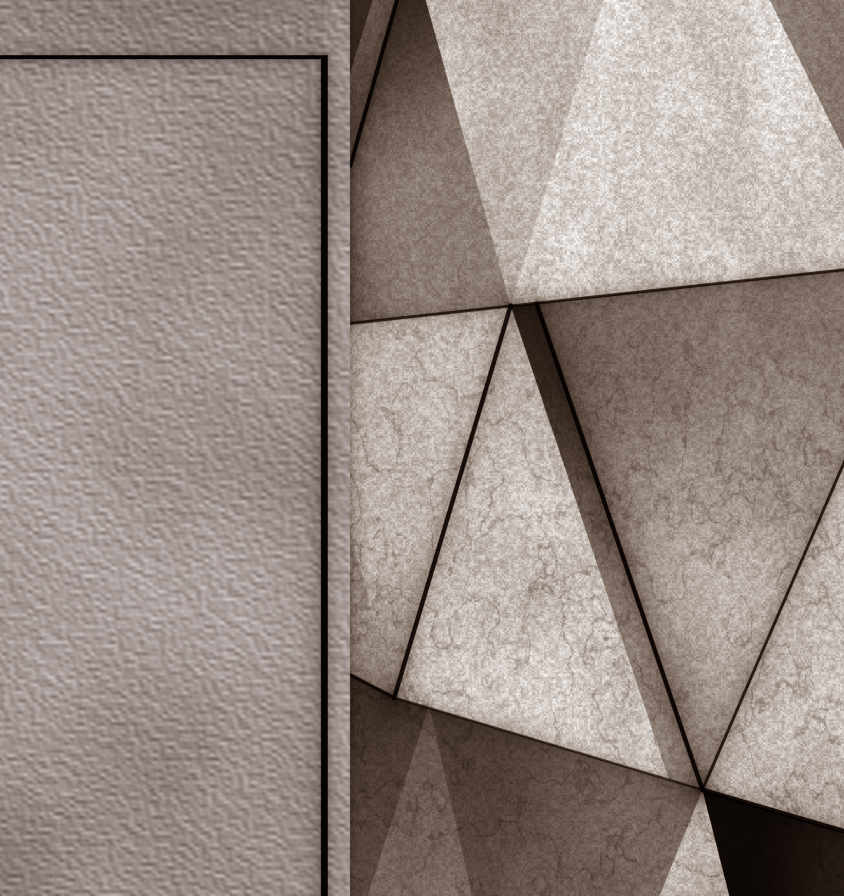
This texture is drawn by a Shadertoy shader. Its source:

```glsl
#define WALL_EDGE 0.3906
#define FRAME_CORNER vec2(0.362, 0.9362)
#define FRAME_HALF_WIDTH vec2(0.0038, 0.0022)
#define GRAIN_SCALE 230.0
#define WALL_GRAIN 0.17
#define STONE_GRAIN 0.11
#define STAIN 0.16
#define CRACK 0.10
#define SEPIA vec3(1.0, 1.19, 1.33)
#define WALL_TINT vec3(1.0, 1.17, 1.22)

// Shared corners of the faceted relief, in canvas heights
const vec2 HUB = vec2(0.570, 0.659);
const vec2 LOW_HUB = vec2(0.784, 0.1185);
const vec2 LEFT_FOOT = vec2(0.440, 0.2214);
const vec2 RIDGE_L = vec2(0.3906, 0.639);
const vec2 RIDGE_R = vec2(0.943, 0.699);
const vec2 FOOT_L = vec2(0.3906, 0.247);
const vec2 STRIP_TOP = vec2(0.599, 0.661);
const vec2 STRIP_FOOT = vec2(0.751, 0.117);
const vec2 RIGHT_RISE = vec2(0.943, 0.486);
const vec2 RIGHT_FOOT = vec2(0.943, 0.072);

float hash(vec2 p) {
    vec3 q = fract(p.xyx * 0.1031);
    q += dot(q, q.yzx + 33.33);
    return fract((q.x + q.y) * q.z);
}

float noise(vec2 p) {
    vec2 i = floor(p), f = fract(p);
    f = f * f * (3.0 - 2.0 * f);
    return mix(mix(hash(i), hash(i + vec2(1, 0)), f.x),
               mix(hash(i + vec2(0, 1)), hash(i + vec2(1, 1)), f.x), f.y);
}

float fbm(vec2 p) {
    float sum = 0.0, amp = 0.5;
    for (int i = 0; i < 5; i++) {
        sum += amp * noise(p);
        p = mat2(1.6, 1.2, -1.2, 1.6) * p + 7.3;
        amp *= 0.5;
    }
    return sum;
}

// Signed distance to a line, positive on the left of a -> b
float side(vec2 p, vec2 a, vec2 b) {
    vec2 d = normalize(b - a), q = p - a;
    return d.x * q.y - d.y * q.x;
}

float cover(float d) {
    float aa = 0.75 / iResolution.y;
    return smoothstep(-aa, aa, d);
}

float leftOf(vec2 p, vec2 a, vec2 b) { return cover(side(p, a, b)); }

// Dark joint with a soft shadow around it
float seam(vec2 p, vec2 a, vec2 b, float width, float depth) {
    vec2 q = p - a, d = b - a;
    float r = length(q - d * clamp(dot(q, d) / dot(d, d), 0.0, 1.0));
    return (1.0 - depth * cover(width - r)) * (1.0 - 0.3 * depth * exp(-r / 0.011));
}

float wallTone(vec2 p) {
    float tone = 0.57 + 0.09 * exp(-9.0 * dot(p - vec2(0.05, 0.64), p - vec2(0.05, 0.64)));
    tone += 0.05 * exp(-30.0 * dot(p - vec2(0.2, 0.27), p - vec2(0.2, 0.27)));
    tone += 0.14 * (fbm(p * 6.0) - 0.5);
    tone -= 0.07 * smoothstep(0.92, 1.0, p.y);
    tone += 0.05 * cover(p.x - FRAME_CORNER.x);
    // Embossed plaster lit from above
    vec2 g = p * vec2(0.75, 1.0) * GRAIN_SCALE;
    tone += WALL_GRAIN * (noise(g) - noise(g + vec2(0.35, 0.7)));
    // Recessed frame
    vec2 r = abs(p - FRAME_CORNER) - FRAME_HALF_WIDTH;
    float upright = max(r.x, p.y - FRAME_CORNER.y - FRAME_HALF_WIDTH.y);
    float rail = max(r.y, p.x - FRAME_CORNER.x - FRAME_HALF_WIDTH.x);
    float d = min(upright, rail);
    tone *= 1.0 - 0.22 * exp(-max(d, 0.0) / 0.009);
    return mix(tone, 0.025, cover(-d));
}

float reliefTone(vec2 p) {
    // Upper facets
    float tone = 0.85 - 0.12 * (1.0 - p.y);
    tone = mix(tone, 0.53, leftOf(p, vec2(0.859, 1.0), vec2(0.943, 0.831)));
    tone = mix(tone, 0.75 - 0.10 * (1.0 - p.y), leftOf(p, HUB, vec2(0.673, 1.0)));
    float shade = 0.55 - 0.35 * smoothstep(0.78, 1.05, p.y) - 0.16 * exp((WALL_EDGE - p.x) / 0.025);
    tone = mix(tone, shade, leftOf(p, HUB, vec2(0.475, 1.0)));
    tone = mix(tone, 0.40, leftOf(p, vec2(0.391, 0.815), vec2(0.443, 1.0)));
    tone = mix(tone, 0.22, leftOf(p, vec2(0.391, 0.92), vec2(0.416, 1.0)));

    // Middle facets, from left to right
    float mid = 0.74 - 0.10 * smoothstep(0.45, 0.25, p.y);
    mid = mix(mid, 0.61, leftOf(p, LEFT_FOOT, vec2(0.3906, 0.408)));
    mid = mix(mid, 0.79 - 0.08 * smoothstep(0.4, 0.65, p.y), leftOf(p, HUB, LEFT_FOOT));
    float strip = mix(0.56, 0.17, smoothstep(0.25, 0.66, p.y));
    mid = mix(mid, strip, leftOf(p, HUB, STRIP_FOOT));
    float panel = 0.73 - 0.23 * smoothstep(0.3, 0.67, p.y);
    panel -= 0.16 * exp(-side(p, STRIP_TOP, LOW_HUB) / 0.05);
    mid = mix(mid, panel, leftOf(p, STRIP_TOP, LOW_HUB));
    mid = mix(mid, 0.76, leftOf(p, RIGHT_RISE, LOW_HUB));
    tone = mix(tone, mid, leftOf(p, RIDGE_R, RIDGE_L));

    // Shadowed lower facets
    float low = 0.30 + 0.12 * smoothstep(0.5, 0.72, p.x) + 0.4 * (0.12 - p.y);
    vec2 apex = vec2(0.479, 0.212);
    float wedge = leftOf(p, apex, vec2(0.410, 0.0)) * leftOf(p, vec2(0.527, 0.0), apex);
    low = mix(low, 0.46 - 0.5 * p.y, wedge);
    low = mix(low, 0.72, leftOf(p, LOW_HUB, vec2(0.736, 0.0)));
    low = mix(low, 0.06 + 0.08 * smoothstep(0.84, 0.94, p.x), leftOf(p, LOW_HUB, vec2(0.814, 0.0)));
    float under = max(side(p, LOW_HUB, LEFT_FOOT), side(p, LEFT_FOOT, FOOT_L));
    tone = mix(tone, low, cover(under));

    // Stains, hairline cracks and grain
    float crack = 1.0 - smoothstep(0.0, 0.035, abs(fbm(p * vec2(28.0, 20.0)) - 0.48));
    float worn = smoothstep(0.85, 0.5, p.y);
    float texture_ = STAIN * (fbm(p * vec2(16.0, 9.0)) - 0.5) - CRACK * crack * worn;
    texture_ += STONE_GRAIN * (noise(p * GRAIN_SCALE) + hash(floor(p * 512.0)) - 1.0);
    tone *= 1.0 + 1.5 * texture_;

    // Joints between the blocks
    tone *= seam(p, RIDGE_L, RIDGE_R, 0.0016, 0.72);
    tone *= seam(p, HUB, LEFT_FOOT, 0.0024, 0.85);
    tone *= seam(p, STRIP_TOP, LOW_HUB, 0.0024, 0.88);
    tone *= seam(p, LOW_HUB, RIGHT_RISE, 0.0016, 0.75);
    tone *= seam(p, FOOT_L, LEFT_FOOT, 0.0018, 0.8);
    tone *= seam(p, LEFT_FOOT, LOW_HUB, 0.0014, 0.6);
    tone *= seam(p, LOW_HUB, RIGHT_FOOT, 0.0026, 0.85);
    tone *= seam(p, vec2(0.391, 0.815), vec2(0.443, 1.0), 0.0022, 0.85);
    return tone * (1.0 - 0.25 * exp((WALL_EDGE - p.x) / 0.008));
}

void mainImage(out vec4 fragColor, in vec2 fragCoord) {
    vec2 p = fragCoord / iResolution.y;
    vec3 wall = pow(vec3(clamp(wallTone(p), 0.01, 1.0)), WALL_TINT);
    vec3 relief = pow(vec3(clamp(reliefTone(p), 0.01, 1.0)), SEPIA);
    fragColor = vec4(mix(wall, relief, cover(p.x - WALL_EDGE)), 1.0);
}
```
